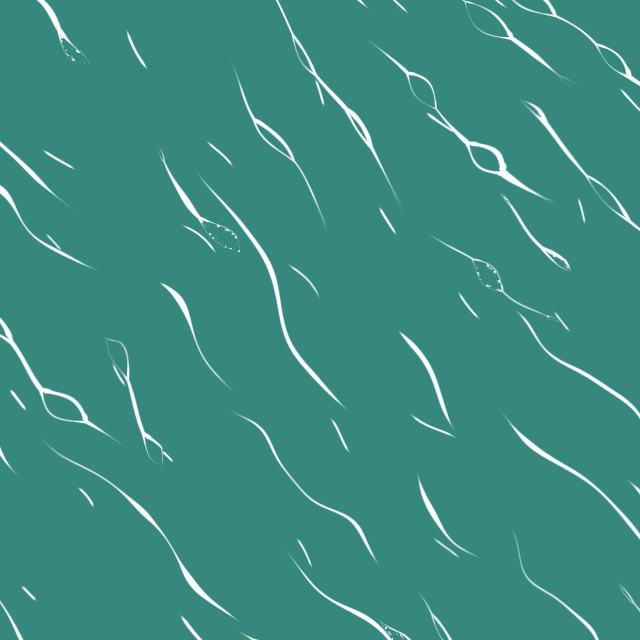
This texture is drawn by a WebGL 1 fragment shader. Its source:

```glsl
precision highp float;
uniform vec2 u_resolution;

#define TEAL vec3(0.21, 0.53, 0.49)
#define WHITE vec3(0.99, 1.0, 1.0)
#define FLOW_ANGLE 0.84
#define LONG_CELL vec2(0.34, 0.125)
#define SHORT_CELL vec2(0.2, 0.17)
#define THIN 0.0012
#define THICK 0.0056
#define WAVE 0.012
#define EYELET 0.015
#define GRAIN 260.0
#define SOFTNESS 0.0015
#define PRESENCE 0.86

vec4 hash4(vec2 p) {
  vec4 q = fract(p.xyxy * vec4(0.1031, 0.1030, 0.0973, 0.1099));
  q += dot(q, q.wzxy + 33.33);
  return fract((q.xxyz + q.yzzw) * q.zywx);
}

float noise(vec2 p) {
  vec2 i = floor(p), f = fract(p);
  f = f * f * (3.0 - 2.0 * f);
  vec2 e = vec2(0.0, 1.0);
  return mix(mix(hash4(i).x, hash4(i + e.yx).x, f.x),
             mix(hash4(i + e.xy).x, hash4(i + e.yy).x, f.x), f.y);
}

// One tapering strand; q.x runs along it, q.y across it
float strand(vec2 q, float halfLength, float eyelet, float thick, vec2 id, float soft) {
  float taper = 1.0 - q.x * q.x / (halfLength * halfLength);
  if (taper <= 0.0) return 0.0;
  vec4 r = hash4(id + 57.0);
  vec4 k = hash4(id + 113.0);

  // Wavy centre line and its slope
  float freq = mix(17.0, 30.0, r.x);
  float phase = 6.283 * r.y;
  float tilt = 0.4 * (r.z - 0.5);
  float a = q.x * freq + phase;
  float b = a * 2.1 + phase;
  float amp = WAVE * mix(0.5, 1.2, r.w);
  float centre = tilt * q.x + amp * (sin(a) + 0.2 * sin(b));
  float slope = tilt + amp * freq * (cos(a) + 0.42 * cos(b));

  // The line splits into two arms around lens-shaped eyelets
  float lens = max(0.0, sin(q.x * mix(30.0, 46.0, k.x) + 6.283 * k.y));
  float gap = eyelet * smoothstep(0.3, 0.8, k.z) * lens;
  gap *= min(1.0, 2.5 * taper) * mix(0.4, 1.2, noise(vec2(q.x * 9.0, id.x + 7.3 * id.y)));

  // Spindle-like swelling, thinner where the arms part
  float swell = noise(vec2(q.x * 15.0 + 31.0 * k.w, id.y + 5.7 * id.x));
  float width = mix(THIN, thick, swell * swell) * min(1.0, 1.6 * taper);
  width *= mix(1.0, 0.55, smoothstep(0.002, 0.009, gap));

  float side = (q.y - centre + gap * (k.w - 0.5)) * inversesqrt(1.0 + slope * slope);
  width *= 1.0 + 0.35 * sign(side) * smoothstep(0.0, 0.004, gap);
  float d = abs(abs(side) - gap) - width;
  float ink = (1.0 - smoothstep(-soft, soft, d)) * clamp(width / soft, 0.0, 1.0);

  // Specks clinging to the inner walls of some eyelets
  float inside = smoothstep(0.0, soft, gap - abs(side));
  float specks = smoothstep(0.58, 0.8, noise(q * GRAIN + 40.0 * r.xy));
  specks *= inside * smoothstep(0.006, 0.0, d) * step(0.5, r.x);
  return max(ink, specks);
}

// Strands scattered over staggered rows of cells
float strands(vec2 p, vec2 cell, vec2 lengths, float eyelet, float thick, float seed, float soft) {
  float ink = 0.0;
  for (int j = -1; j <= 1; j++) {
    float row = floor(p.y / cell.y) + float(j);
    float shift = hash4(vec2(row, seed)).x;
    for (int i = -1; i <= 1; i++) {
      float column = floor(p.x / cell.x + shift) + float(i);
      vec2 id = vec2(column, row) + seed;
      vec4 r = hash4(id);
      vec2 jitter = 0.5 + 0.6 * (r.xy - 0.5);
      vec2 centre = (vec2(column - shift, row) + jitter) * cell;
      float halfLength = mix(lengths.x, lengths.y, r.z);
      float s = strand(p - centre, halfLength, eyelet, thick, id, soft);
      ink = max(ink, s * step(r.w, PRESENCE));
    }
  }
  return ink;
}

void main() {
  vec2 p = gl_FragCoord.xy / u_resolution.y;
  float soft = max(SOFTNESS, 0.75 / u_resolution.y);

  // Axes along and across the downward flow, gently bent
  float c = cos(FLOW_ANGLE), s = sin(FLOW_ANGLE);
  vec2 flow = vec2(c * p.x - s * p.y, s * p.x + c * p.y);
  flow.y += 0.05 * (noise(flow * 4.0 + 20.0) - 0.5);

  float ink = strands(flow, LONG_CELL, vec2(0.08, 0.26), EYELET, THICK, 11.0, soft);
  ink = max(ink, strands(flow, SHORT_CELL, vec2(0.012, 0.04), 0.0, 0.6 * THICK, 71.0, soft));
  gl_FragColor = vec4(mix(TEAL, WHITE, ink), 1.0);
}
```
